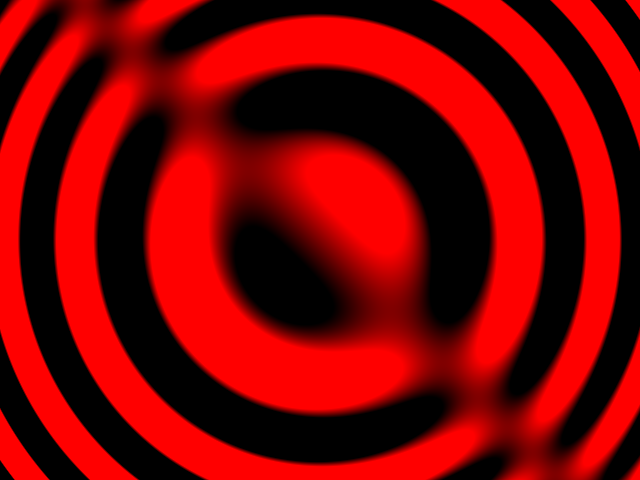
Give the GLSL for this background, as a Shadertoy shader.

```glsl
const vec3 RED = vec3(1.0, 0.0, 0.0);
const float ZOOM = 3.0;
const float MID_LEVEL = 0.5;

// Centred coordinates: the canvas height spans -scale to scale
vec2 centredPoint(vec2 fragCoord, vec2 canvas, float scale) {
    return scale * (2.0 * fragCoord - canvas) / canvas.y;
}

// Rings that crowd together as the squared radius grows
float ringWave(vec2 p) {
    return cos(dot(p, p));
}

// Signed tilt across the falling diagonal, where it is zero
float diagonalTilt(vec2 p) {
    return p.x + p.y;
}

void mainImage(out vec4 fragColor, in vec2 fragCoord) {
    vec2 p = centredPoint(fragCoord, iResolution.xy, ZOOM);

    // The tilt flips the rings and fades them along the diagonal
    float level = MID_LEVEL + diagonalTilt(p) * ringWave(p);

    fragColor = vec4(RED * clamp(level, 0.0, 1.0), 1.0);
}
```
